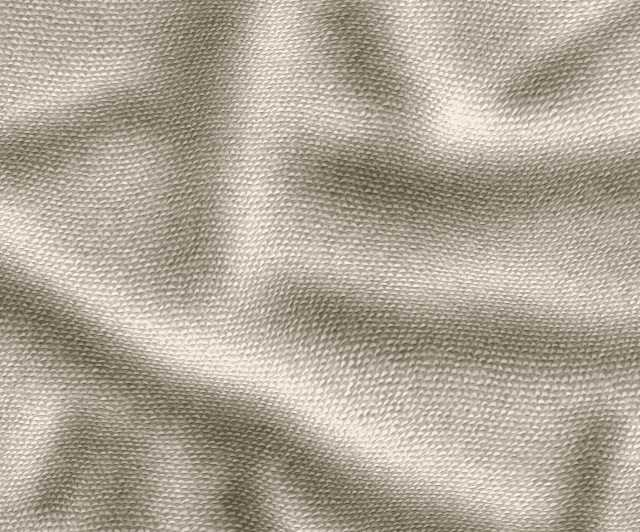
Write a Shadertoy shader that draws this texture.

```glsl
// Softly folded beige knit cloth with fine staggered stitches.

const vec3 SHADOW_COLOR = vec3(0.43, 0.39, 0.32);
const vec3 LIGHT_COLOR = vec3(0.93, 0.89, 0.84);
const vec2 STITCH_COUNT = vec2(72.0, 98.0);   // stitches per canvas height

vec2 hash2(vec2 cell) {
    vec2 k = vec2(dot(cell, vec2(127.1, 311.7)), dot(cell, vec2(269.5, 183.3)));
    return fract(sin(k) * 43758.5) * 2.0 - 1.0;
}

// Gradient noise, roughly -0.5 to 0.5
float gradientNoise(vec2 p) {
    vec2 cell = floor(p);
    vec2 f = fract(p);
    vec2 u = f * f * f * (f * (f * 6.0 - 15.0) + 10.0);
    float a = dot(hash2(cell), f);
    float b = dot(hash2(cell + vec2(1, 0)), f - vec2(1, 0));
    float c = dot(hash2(cell + vec2(0, 1)), f - vec2(0, 1));
    float d = dot(hash2(cell + vec2(1, 1)), f - vec2(1, 1));
    return mix(mix(a, b, u.x), mix(c, d, u.x), u.y);
}

vec2 noiseOffset(vec2 p) {
    return vec2(gradientNoise(p), gradientNoise(p + 37.4));
}

// Bowed fold: narrow lit crest, wide shadow to the right of its direction
float fold(vec2 p, vec2 start, vec2 end, float bend, float width, float depth) {
    vec2 axis = end - start;
    float len = length(axis);
    vec2 dir = axis / len;
    vec2 rel = p - start;
    float along = dot(rel, dir) / len;
    float t = clamp(along, 0.0, 1.0);
    float across = dot(rel, vec2(-dir.y, dir.x)) - bend * 4.0 * t * (1.0 - t);
    float s = across / width;
    float crest = exp(-3.0 * s * s);
    float valley = exp(-1.3 * (s + 1.3) * (s + 1.3));
    float taper = smoothstep(-0.12, 0.15, along) * (1.0 - smoothstep(0.82, 1.12, along));
    return depth * taper * (0.6 * crest * depth - valley);
}

// Large drapery, lit from the upper right
float drapery(vec2 p) {
    vec2 q = p + 0.045 * noiseOffset(p * 4.0);
    float sum = fold(q, vec2(-0.12, 0.68), vec2(1.12, 0.02), -0.08, 0.08, 1.0);
    sum += fold(q, vec2(0.56, 0.79), vec2(1.4, 0.82), -0.05, 0.085, 1.0);
    sum += fold(q, vec2(0.52, 0.51), vec2(1.4, 0.39), 0.01, 0.075, 0.8);
    sum += fold(q, vec2(0.53, 1.02), vec2(0.46, 0.42), -0.02, 0.09, 0.8);
    sum += fold(q, vec2(0.74, 1.06), vec2(0.87, 0.76), 0.0, 0.08, 0.95);
    sum += fold(q, vec2(-0.06, 0.74), vec2(0.28, 0.88), 0.02, 0.065, 0.75);
    sum += fold(q, vec2(0.31, 0.21), vec2(0.33, -0.08), 0.0, 0.08, 0.7);
    sum += fold(q, vec2(0.49, 0.13), vec2(0.62, -0.08), 0.0, 0.055, 0.85);
    sum += fold(q, vec2(0.00, 0.04), vec2(0.09, 0.27), 0.0, 0.055, 0.8);
    sum += fold(q, vec2(0.90, 0.83), vec2(1.25, 1.06), 0.01, 0.05, 0.6);
    sum += fold(q, vec2(1.21, 0.22), vec2(1.15, -0.08), 0.0, 0.06, 0.8);
    float ripple = gradientNoise(q * vec2(3.0, 4.5) + 8.3);
    return 0.51 * sum + 0.32 * ripple;
}

// Slanted loops in brick order, each with a small dark gap under it
float knit(vec2 p, vec2 count, float lean) {
    vec2 q = p * count;
    q += 0.45 * noiseOffset(q * 0.55);
    float row = floor(q.y);
    q.x += 0.5 * mod(row, 2.0);
    vec2 cell = floor(q);
    vec2 f = fract(q) - 0.5;
    vec2 vary = hash2(cell);
    float slant = lean + 0.25 * vary.x;
    float arc = f.y - 0.08 - slant * f.x + 0.9 * f.x * f.x;
    float strand = 1.0 - smoothstep(0.18, 0.52, length(vec2(0.85 * f.x, 1.25 * arc)));
    vec2 hole = f - vec2(0.12 * vary.y, -0.27);
    hole.y -= 0.6 * slant * hole.x;
    float gap = 1.0 - smoothstep(0.06, 0.34, length(hole * vec2(0.8, 1.5)));
    return (strand - 0.45) * (1.0 + 0.3 * vary.y) - 0.5 * (gap - 0.12);
}

void mainImage(out vec4 fragColor, in vec2 fragCoord) {
    vec2 p = fragCoord / iResolution.y;

    // Cloth surface bends the stitch rows along the folds
    float shade = drapery(p);
    vec2 clothPos = p + 0.09 * noiseOffset(p * 2.2 + 5.0);
    clothPos += shade * vec2(0.015, 0.025);
    float lean = 0.3 + 0.9 * gradientNoise(p * 2.6 + 14.0);

    float stitches = knit(clothPos, STITCH_COUNT, lean);
    float fibres = gradientNoise(clothPos * vec2(135.0, 175.0));
    float wear = gradientNoise(clothPos * 40.0);

    // Combine broad light with the fine texture
    float tone = 0.68 + shade + 0.38 * stitches + 0.30 * fibres + 0.14 * wear;
    tone = clamp(tone, -0.15, 1.08);
    fragColor = vec4(mix(SHADOW_COLOR, LIGHT_COLOR, tone), 1.0);
}
```
